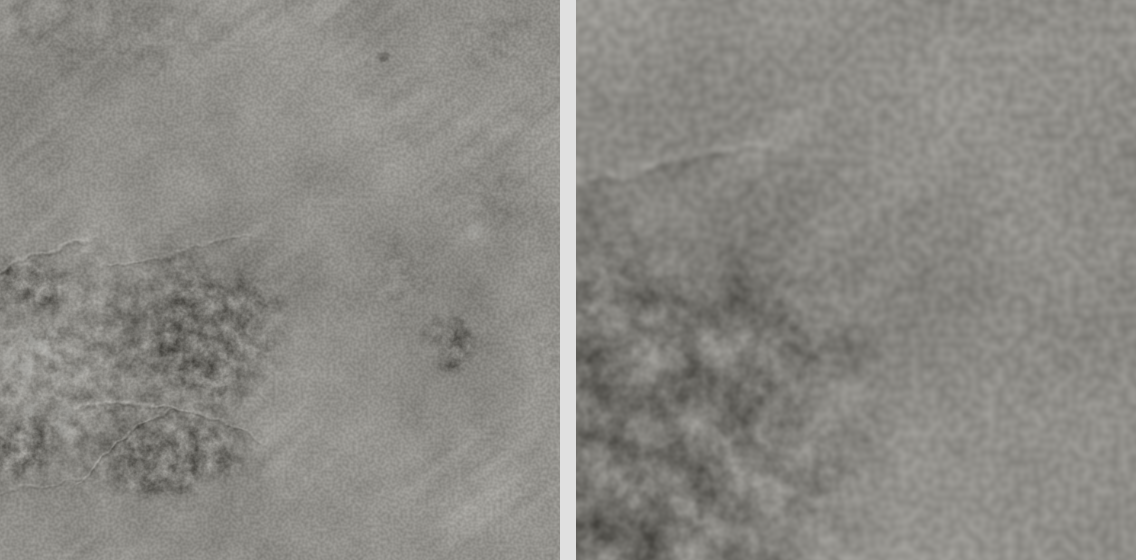
Left, the full canvas; right, a detail of the centre.
Reproduce this texture procedurally as a WebGL 1 fragment shader.

```glsl
precision highp float;
// Weathered grey plaster: fine grain, trowel streaks, damp mottled patches and creases.

uniform vec2 u_resolution;

const vec3 PLASTER = vec3(0.566, 0.560, 0.541);
const vec3 PALE_DUST = vec3(0.67, 0.67, 0.655);
const float CLOUD_DEPTH = 0.13;
const float GRAIN_SCALE = 175.0;
const float GRAIN_DEPTH = 0.075;
const float STREAK_ANGLE = 0.66;
const float STREAK_DEPTH = 0.065;
const float MOTTLE_SCALE = 36.0;
const float MOTTLE_DEPTH = 0.46;
const float DAMP_DEPTH = 0.095;
const float CREASE_WIDTH = 0.0032;
const float CREASE_DEPTH = 0.065;
const float PIT_CELLS = 4.0;
const float PIT_CHANCE = 0.22;

float hash(vec2 p) {
  vec3 q = fract(p.xyx * 0.1031);
  q += dot(q, q.yzx + 33.33);
  return fract((q.x + q.y) * q.z);
}

vec2 gradient(vec2 cell) {
  float angle = 6.2832 * hash(cell);
  return vec2(cos(angle), sin(angle));
}

float noise(vec2 p) {
  vec2 i = floor(p), f = fract(p);
  vec2 u = f * f * f * (f * (f * 6.0 - 15.0) + 10.0);
  vec2 e = vec2(1.0, 0.0);
  float low = mix(dot(gradient(i), f), dot(gradient(i + e), f - e), u.x);
  float high = mix(dot(gradient(i + e.yx), f - e.yx), dot(gradient(i + 1.0), f - 1.0), u.x);
  return mix(low, high, u.y);
}

float fbm(vec2 p) {
  float sum = 0.0, amp = 0.5;
  for (int i = 0; i < 4; i++) {
    sum += amp * noise(p);
    p = mat2(0.8, 0.6, -0.6, 0.8) * p * 2.03 + 17.3;
    amp *= 0.55;
  }
  return sum;
}

// Soft ellipse, 1 in the middle and 0 outside
float blot(vec2 p, vec2 centre, vec2 radii) {
  return 1.0 - smoothstep(0.35, 1.25, length((p - centre) / radii));
}

// Arc from a to b, lit on its upper side and shaded below
float crease(vec2 p, vec2 a, vec2 b, float bend) {
  float t = (p.x - a.x) / (b.x - a.x);
  float d = (p.y - mix(a.y, b.y, t) - bend * 4.0 * t * (1.0 - t)) / CREASE_WIDTH;
  float ends = smoothstep(0.0, 0.15, t) * (1.0 - smoothstep(0.75, 1.0, t));
  return ends * (exp(-(d - 0.8) * (d - 0.8)) - 0.9 * exp(-(d + 0.9) * (d + 0.9)));
}

// Small dark holes scattered over a sparse grid
float pits(vec2 p) {
  vec2 cell = floor(p * PIT_CELLS);
  vec2 spot = vec2(hash(cell + 3.7), hash(cell + 9.2)) * 0.6 + 0.2;
  float present = step(hash(cell + 21.0), PIT_CHANCE);
  return present * blot(fract(p * PIT_CELLS), spot, vec2(0.04, 0.03));
}

void main() {
  vec2 p = gl_FragCoord.xy / u_resolution;
  vec2 ragged = p + 0.09 * vec2(fbm(p * 9.0), fbm(p * 9.0 + 40.0));
  vec2 wobble = p + 0.05 * vec2(fbm(p * 8.0 + 5.0), fbm(p * 8.0 + 60.0));

  // Rough ground and the damp stains on it
  float rough = blot(ragged, vec2(0.19, 0.34), vec2(0.33, 0.24));
  float damp = blot(ragged, vec2(0.36, 0.40), vec2(0.15, 0.16));
  damp = max(damp, blot(ragged, vec2(0.30, 0.19), vec2(0.16, 0.09)));
  damp = max(damp, blot(ragged, vec2(0.05, 0.49), vec2(0.10, 0.07)));
  damp = max(damp, blot(ragged, vec2(0.04, 0.20), vec2(0.09, 0.08)));
  damp = max(damp, 0.8 * blot(ragged, vec2(0.81, 0.39), vec2(0.06, 0.05)));
  float worn = blot(ragged, vec2(0.87, 0.63), vec2(0.08, 0.07));
  worn = max(worn, blot(ragged, vec2(0.72, 0.52), vec2(0.06, 0.08)));
  worn = max(worn, blot(ragged, vec2(0.88, 0.94), vec2(0.08, 0.06)));
  worn = max(worn, blot(ragged, vec2(0.14, 0.95), vec2(0.26, 0.10)));
  worn = max(worn, blot(ragged, vec2(1.0, 0.37), vec2(0.04, 0.07)));
  float texture = max(max(0.65 * rough, damp), 0.3 * worn);

  // Broad clouds and diagonal trowel streaks
  float tone = CLOUD_DEPTH * (fbm(p * 3.2 + 11.0) + 0.6 * fbm(p * 11.0 + 3.0));
  float c = cos(STREAK_ANGLE), s = sin(STREAK_ANGLE);
  vec2 along = vec2(c * p.x + s * p.y, c * p.y - s * p.x);
  float streaked = smoothstep(-0.1, 0.3, noise(p * 3.5 + 8.0)) * (1.0 - texture);
  tone += STREAK_DEPTH * streaked * noise(along * vec2(5.0, 48.0));

  // Fine grain and mottling
  tone += GRAIN_DEPTH * (noise(p * GRAIN_SCALE) + 0.35 * noise(p * GRAIN_SCALE * 0.45));
  tone += MOTTLE_DEPTH * texture * fbm(p * MOTTLE_SCALE);
  tone -= DAMP_DEPTH * damp + 0.028 * worn + 0.012 * rough;

  // Creases and pits
  float folds = crease(wobble, vec2(-0.05, 0.495), vec2(0.20, 0.575), 0.0);
  folds += 0.7 * crease(wobble, vec2(0.13, 0.51), vec2(0.50, 0.57), 0.015);
  folds += crease(wobble, vec2(0.10, 0.26), vec2(0.52, 0.19), 0.048);
  folds += crease(wobble, vec2(0.13, 0.12), vec2(0.33, 0.28), 0.02);
  folds += 0.6 * crease(wobble, vec2(-0.05, 0.10), vec2(0.19, 0.16), 0.0);
  tone += CREASE_DEPTH * folds - 0.15 * pits(wobble);

  // Pale dust caught on the rough ground and one bare chip
  float dust = blot(ragged, vec2(0.07, 0.36), vec2(0.10, 0.05));
  dust = max(dust, blot(ragged, vec2(0.08, 0.25), vec2(0.07, 0.04)));
  dust *= smoothstep(-0.1, 0.25, fbm(p * 30.0 + 70.0));
  dust = max(dust, 0.6 * blot(wobble, vec2(0.85, 0.588), vec2(0.013, 0.016)));
  gl_FragColor = vec4(mix(PLASTER + tone, PALE_DUST + 0.5 * tone, 0.7 * dust), 1.0);
}
```
